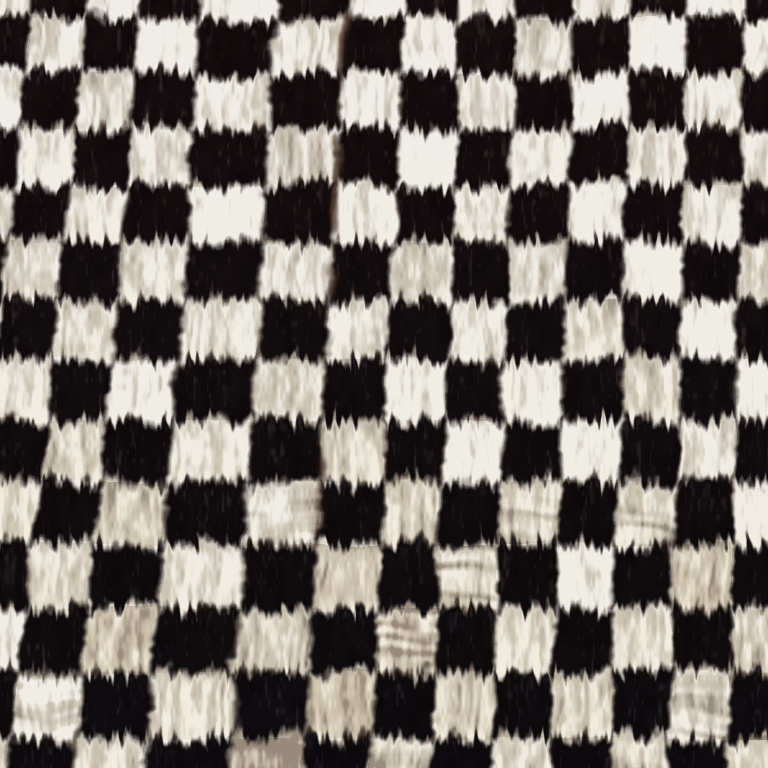
This texture is drawn by a WebGL 2 fragment shader. Its source:

```glsl
#version 300 es
precision highp float;
// Hand-woven shaggy wool checkerboard with uneven, leaning columns and hairy edges.

#define COLUMNS 13.2      // columns across, before the wide ones are stretched
#define ROWS 12.8         // rows down
#define LEAN 0.115        // sideways lean of the left edge
#define STRETCH 0.41      // extra width given to the columns near the seam
#define FRINGE 0.27       // length of hairs crossing the row borders
#define WOBBLE 0.13       // slow irregularity of the weave
#define SOFT 0.055        // border softness, in cells
#define SEAM 5.0          // column border that carries the worn seam

uniform vec2 u_resolution;
out vec4 outColor;

const vec3 WOOL  = vec3(0.94, 0.93, 0.90);
const vec3 CREAM = vec3(0.79, 0.76, 0.70);
const vec3 TAUPE = vec3(0.59, 0.55, 0.50);
const vec3 BLACK = vec3(0.055, 0.035, 0.04);
const vec3 ASH   = vec3(0.20, 0.165, 0.165);
const vec3 RUST  = vec3(0.36, 0.24, 0.17);

float hash(vec2 p) {
  vec3 q = fract(vec3(p.xyx) * 0.1031);
  q += dot(q, q.yzx + 33.33);
  return fract((q.x + q.y) * q.z);
}

float noise(vec2 p) {
  vec2 i = floor(p), f = fract(p);
  f = f * f * (3.0 - 2.0 * f);
  return mix(mix(hash(i), hash(i + vec2(1, 0)), f.x),
             mix(hash(i + vec2(0, 1)), hash(i + vec2(1, 1)), f.x), f.y);
}

// Soft square wave: +1 in even cells, -1 in odd ones, zero on every border.
float squareWave(float u, float soft) {
  float f = fract(u);
  return (1.0 - 2.0 * mod(floor(u), 2.0)) * smoothstep(-soft * 0.3, soft, min(f, 1.0 - f));
}

// Canvas position (y measured downward) to fractional column and row.
vec2 weave(vec2 p) {
  float x = p.x - LEAN * exp(-1.8 * p.x) * (0.508 - p.y);
  float column = COLUMNS * x + 0.16 - STRETCH * (1.0 + tanh((x - 0.3) / 0.098));
  float bow = (p.y - 0.492) / 0.469;
  float row = 1.0 + (p.y - 0.0234) * ROWS + 0.3 * (1.0 - bow * bow);
  return vec2(column, row);
}

void main() {
  vec2 p = gl_FragCoord.xy / u_resolution;
  p.y = 1.0 - p.y;
  float pixel = COLUMNS / min(u_resolution.x, u_resolution.y);

  // Wool structure: long vertical strands, short tufts and fine fuzz.
  float bend = 0.012 * (noise(p * 22.0) - 0.5);
  float strand = noise(vec2(p.x + bend, p.y) * vec2(165.0, 20.0));
  float tuft = noise(p * vec2(85.0, 48.0) + 31.0);
  float fuzz = noise(p * vec2(300.0, 95.0) + 67.0);

  // Irregular cells, with hairs pulled across the row borders.
  vec2 cell = weave(p);
  cell += WOBBLE * (vec2(noise(p * 14.0 + 5.0), noise(p * vec2(15.0, 9.0) + 83.0)) - 0.5);
  vec2 id = floor(cell);
  cell.y += FRINGE * (strand - 0.5) + 0.12 * (fuzz - 0.5);
  cell.x += 0.07 * (tuft - 0.5) + 0.05 * (noise(p * vec2(60.0, 130.0)) - 0.5);
  float soft = max(SOFT, pixel);
  float checker = squareWave(cell.x, soft) * squareWave(cell.y, soft * 1.7);
  float dark = 0.5 + 0.5 * checker;

  // Wear differs per cell and is strongest beside the seam and low down.
  float wear = hash(id + 17.0);
  float besideSeam = step(abs(id.x - SEAM + 1.0), 0.5);
  float tone = 0.6 * strand + 0.4 * tuft + 0.3 * (fuzz - 0.5)
             + 0.42 * (wear - 0.5) + 0.25 * p.y + 0.16 * besideSeam - 0.33;

  // A few low cells are crushed into horizontal ribs.
  float ribbed = step(0.76, hash(id + 59.0)) * smoothstep(0.62, 0.7, p.y);
  float rib = noise(vec2(p.x * 12.0, p.y * 125.0 + 3.0 * noise(p * 18.0)));
  tone += ribbed * (0.75 * rib - 0.25);

  // Pale and dark wool, warmer at the top and cooler at the bottom.
  vec3 pale = mix(WOOL, CREAM, smoothstep(0.12, 0.62, tone));
  pale = mix(pale, TAUPE, smoothstep(0.55, 1.0, tone));
  pale *= mix(vec3(1.0), vec3(1.0, 0.985, 0.94), wear * smoothstep(0.2, 0.9, p.y));
  float sheen = smoothstep(0.58, 1.0, 0.55 * fuzz + 0.45 * strand);
  vec3 night = mix(BLACK, ASH, 0.75 * sheen + 0.18 * tuft);
  night *= mix(vec3(1.1, 0.98, 1.0), vec3(0.7, 0.86, 0.95), p.y);
  vec3 color = mix(pale, night, dark);

  // Brown glow where dark hairs thin out over pale wool.
  float border = 1.0 - abs(checker);
  color = mix(color, RUST, 0.22 * border * noise(p * 35.0 + 11.0));

  // Broken shadow along the seam, fading toward the bottom.
  float seam = 1.0 - smoothstep(0.03, 0.1 + pixel, abs(cell.x - SEAM));
  seam *= smoothstep(0.25, 0.65, noise(p * vec2(40.0, 24.0))) * (1.0 - smoothstep(0.55, 0.75, p.y));
  color = mix(color, mix(BLACK, RUST, strand), 0.75 * seam);

  outColor = vec4(color, 1.0);
}
```
